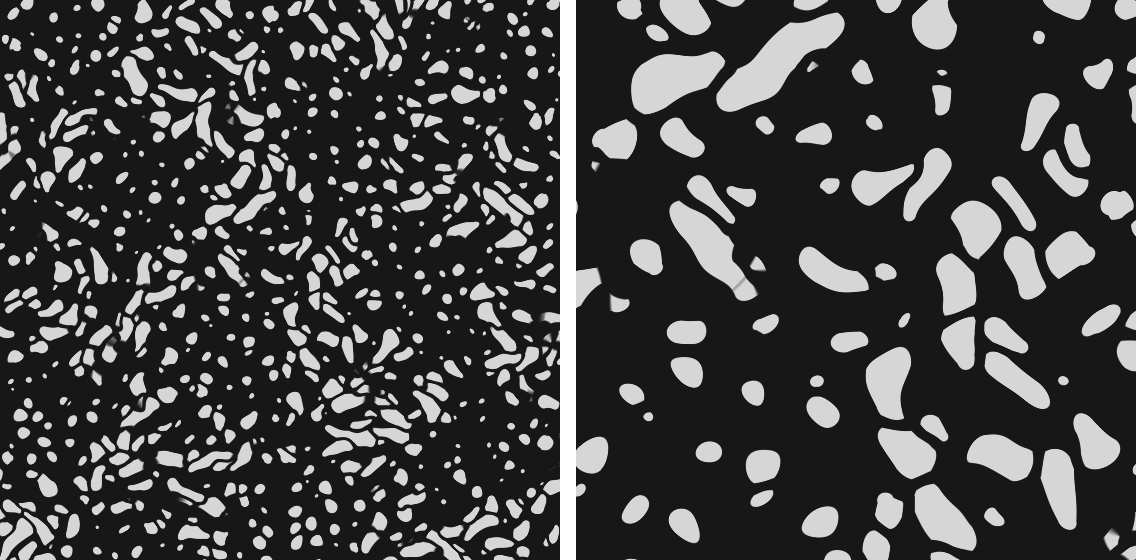
Left, the full canvas; right, a detail of the centre.
A WebGL 2 fragment shader for this pattern:

```glsl
#version 300 es
precision highp float;
// Draws pale, irregular grains and short strokes that change direction in patches on a near-black ground.

uniform vec2 u_resolution;
out vec4 fragColor;

const float CELLS = 26.0; // grains across the canvas height

vec3 hash3(vec2 cell) {
    vec3 q = fract(cell.xyx * vec3(0.1031, 0.1030, 0.0973));
    q += dot(q, q.yxz + 33.33);
    return fract((q.xxy + q.yzz) * q.zyx);
}

// Stroke direction, drifting from patch to patch
float flowAngle(vec2 cell) {
    return 1.0 + 1.1 * sin(0.55 * cell.x + 1.3 * sin(0.4 * cell.y))
               + 0.9 * sin(0.6 * cell.y - 0.35 * cell.x);
}

// How stretched the grains of a patch are: 0 round, 1 long
float flowStretch(vec2 cell) {
    float wave = sin(0.62 * cell.x + 0.3 * cell.y + 2.0)
               + sin(0.7 * cell.y - 0.25 * cell.x + 0.8);
    return smoothstep(-1.1, 1.1, wave);
}

// Distance to a tapered capsule centred on the origin
float taperedCapsule(vec2 p, float angle, float halfLength, float radius, float taper) {
    vec2 axis = vec2(cos(angle), sin(angle));
    float along = clamp(dot(p, axis), -halfLength, halfLength);
    float width = radius * (1.0 + taper * along / max(halfLength, 0.1));
    return length(p - axis * along) - width;
}

float grainDistance(vec2 p, vec2 cell) {
    vec3 place = hash3(cell + 17.0);
    vec3 form = hash3(cell + 91.0);
    float size = place.z;
    vec2 centre = cell + 0.5 + 0.78 * (place.xy - 0.5);
    float halfLength = flowStretch(cell) * size * mix(0.25, 1.0, form.x);
    float angle = flowAngle(cell) + 0.6 * (form.y - 0.5);
    return taperedCapsule(p - centre, angle, halfLength, mix(0.07, 0.31, size), form.z - 0.5);
}

void main() {
    vec2 p = gl_FragCoord.xy / u_resolution.y * CELLS;
    float edge = CELLS / u_resolution.y;

    // Layered sines make the outlines wobble
    p += 0.11 * sin(2.3 * p.yx + vec2(0.0, 1.7) + 1.2 * sin(1.1 * p));
    p += 0.035 * sin(6.1 * p.yx + vec2(2.1, 0.4) + 1.5 * sin(2.7 * p));

    // Cellular search for the two nearest grains
    vec2 home = floor(p);
    float nearest = 9.0;
    float second = 9.0;
    for (int y = -2; y <= 2; y++) {
        for (int x = -2; x <= 2; x++) {
            float d = grainDistance(p, home + vec2(x, y));
            second = min(second, max(nearest, d));
            nearest = min(nearest, d);
        }
    }

    // Keep a dark gap between neighbours
    float gap = 0.5 * (nearest - second + 0.16);
    float shape = max(nearest, gap);
    float grain = 1.0 - smoothstep(-0.6 * edge, 0.6 * edge, shape);

    vec3 ground = vec3(0.09);
    vec3 pale = vec3(0.84);
    fragColor = vec4(mix(ground, pale, grain), 1.0);
}
```
